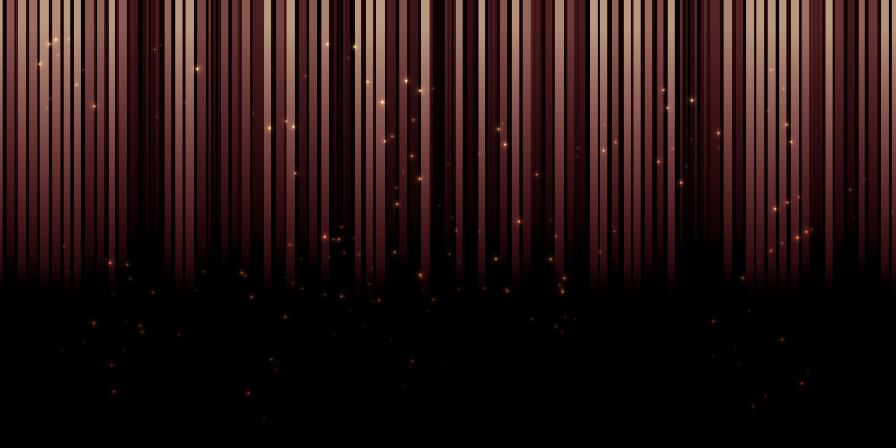
Give the GLSL for this background, as a Shadertoy shader.

```glsl
// Hanging ribbons of tan and rose light that fade to black, with drifting gold sparks.
// Two layers of jittered stripes share one level-to-colour curve; hashed clusters
// scatter the sparks. Lengths are in canvas heights, with the origin at lower left.

const float PI = 3.14159;
const vec3 RIBBON_TINT = vec3(0.72, 0.60, 0.50);
const vec3 RIBBON_CURVE = vec3(1.0, 1.85, 1.55); // green and blue fade before red
const vec3 SPARK_LOW = vec3(0.95, 0.38, 0.20);
const vec3 SPARK_HIGH = vec3(1.0, 0.80, 0.52);
const float WIDE_DENSITY = 40.0;   // ribbons per canvas height
const float FINE_DENSITY = 93.0;
const float WIDE_PHASE = 0.45;     // shift of the wide layer, in ribbons
const float FADE_BASE = 0.32;      // height where the longest ribbons vanish
const float FADE_SPREAD = 0.17;    // how much sooner the dim ones do
const float FADE_TOP = 0.94;       // height where ribbons reach full level
const float BEAT = 7.5;            // bright groups per canvas height
const float BEAT_STRENGTH = 0.14;
const int CLUSTERS = 36;
const int SPARKS_PER_CLUSTER = 5;
const float CLUSTER_RADIUS = 0.085;
const float SPARK_SIZE = 0.0028;

// Broad bright and dark zones: centre, half width, strength
const int ZONES = 11;
const vec3 ZONE[ZONES] = vec3[ZONES](
    vec3(0.08, 0.030, -0.25), vec3(0.40, 0.040, 0.25), vec3(0.466, 0.030, -0.50),
    vec3(0.634, 0.018, -0.40), vec3(0.742, 0.030, -0.20), vec3(0.99, 0.090, -0.20),
    vec3(1.18, 0.025, -0.30), vec3(1.41, 0.080, 0.50), vec3(1.547, 0.045, -0.65),
    vec3(1.69, 0.080, 0.30), vec3(1.83, 0.030, -0.20));

float hash(float n) {
    n = fract(n * 0.1031);
    n *= n + 33.33;
    n *= n + n;
    return fract(n);
}

vec2 hash2(float n) {
    return vec2(hash(n + 17.3), hash(n + 271.9));
}

// Regional brightness: a regular beat plus the broad zones
float envelope(float x) {
    float sum = BEAT_STRENGTH * cos(2.0 * PI * BEAT * x);
    for (int i = 0; i < ZONES; i++) {
        float d = (x - ZONE[i].x) / ZONE[i].y;
        sum += ZONE[i].z * exp(-d * d);
    }
    return sum;
}

// One layer of stripes; range is the spread of levels, follow the pull of the zones
float ribbons(vec2 p, float density, float phase, float seed, vec2 range, float follow, float gap) {
    float x = p.x * density - phase;
    float id = floor(x);
    float f = x - id;
    float aa = 0.6 * density / iResolution.y;
    vec2 jitter = hash2(id + seed);
    float left = 0.07 + gap * jitter.x;
    float right = 0.96 - gap * jitter.y;
    float mask = smoothstep(left - aa, left + aa, f)
               * (1.0 - smoothstep(right - aa, right + aa, f));
    float zone = follow * envelope((id + 0.5 + phase) / density);
    float pick = smoothstep(0.05, 0.90, hash(id + seed + 91.7));
    float level = clamp(mix(range.x, range.y, pick) + zone, 0.05, 1.0);
    float base = FADE_BASE + FADE_SPREAD * (1.0 - level);
    float t = clamp((p.y - base) / (FADE_TOP - base), 0.0, 1.0);
    return mask * level * pow(t, 0.78) * smoothstep(0.0, 0.15, t);
}

// Small core, soft halo and four short rays
float spark(vec2 d, float size) {
    vec2 q = abs(d) / size;
    float r2 = dot(q, q);
    float rays = exp(-q.x * 0.7 - q.y * 3.0) + exp(-q.y * 0.7 - q.x * 3.0);
    return exp(-r2 * 1.3) + 0.30 * exp(-r2 * 0.13) + 0.35 * rays;
}

vec3 sparks(vec2 p, float aspect) {
    float glow = 0.0;
    for (int c = 0; c < CLUSTERS; c++) {
        float seed = float(c) * 13.7 + 5.0;
        vec2 centre = hash2(seed) * vec2(aspect, 0.88) + vec2(0.0, 0.10);
        vec2 offset = abs(p - centre);
        if (max(offset.x, offset.y) > CLUSTER_RADIUS + 0.04) continue;
        for (int i = 0; i < SPARKS_PER_CLUSTER; i++) {
            float key = seed + float(i) * 57.1 + 700.0;
            vec2 at = centre + (hash2(key) * 2.0 - 1.0) * CLUSTER_RADIUS;
            float power = hash(key + 133.0);
            float size = SPARK_SIZE * mix(0.6, 1.2, power);
            glow += mix(0.15, 0.70, power * power) * spark(p - at, size);
        }
    }
    float fade = mix(0.45, 1.0, smoothstep(0.08, 0.55, p.y));
    return glow * fade * mix(SPARK_LOW, SPARK_HIGH, smoothstep(0.2, 0.9, p.y));
}

void mainImage(out vec4 fragColor, in vec2 fragCoord) {
    vec2 p = fragCoord / iResolution.y;
    float aspect = iResolution.x / iResolution.y;

    // Bright wide ribbons over dim narrow ones that fill the dark zones
    float wide = ribbons(p, WIDE_DENSITY, WIDE_PHASE, 3.0, vec2(0.32, 1.22), 1.0, 0.20);
    float fine = ribbons(p, FINE_DENSITY, 0.0, 409.0, vec2(0.0, 0.40), -0.25, 0.28);
    float level = max(wide, fine);

    vec3 color = RIBBON_TINT * pow(vec3(level), RIBBON_CURVE);
    color += sparks(p, aspect);
    fragColor = vec4(min(color, 1.0), 1.0);
}
```
